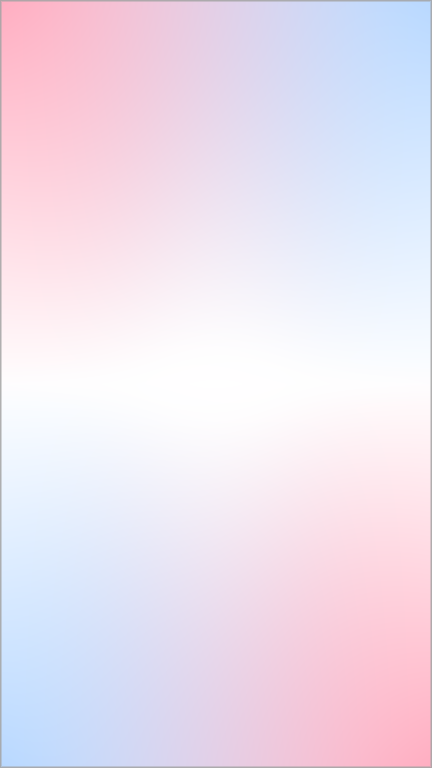
A Shadertoy shader for this background:

```glsl
// Soft four-corner wash: pink and blue sit on opposite diagonals and fade
// to white across the middle. A hue blend is tinted by a strength field that
// grows with height from the centre line, then framed by a thin grey border.

const vec3 WHITE = vec3(1.0);
const vec3 PINK  = vec3(1.0, 0.68, 0.757);
const vec3 BLUE  = vec3(0.722, 0.847, 1.0);
const vec3 GREY  = vec3(0.64);
const float HALF_PI = 1.5708;

// Smooth version of max(d, 0)
float softPositive(float d, float softness) {
    return 0.5 * (d + sqrt(d * d + softness));
}

// Pink to blue across the width, with the order reversed below the centre
vec3 diagonalHue(vec2 p) {
    float across = smoothstep(-1.0, 1.0, p.x);
    float upper = smoothstep(-0.07, 0.07, p.y);
    return mix(PINK, BLUE, mix(1.0 - across, across, upper));
}

// Tint strength: fullest at the sides, paler down the middle column
float tintStrength(vec2 p, float glowHeight) {
    float glow = glowHeight * exp(-6.0 * p.x * p.x);
    float rise = softPositive(abs(p.y) - glow, 0.002);
    float middle = 0.8 * sin(HALF_PI * min(rise, 1.0));
    float side = 0.02 + 0.98 * rise;
    return clamp(mix(middle, side, p.x * p.x), 0.0, 1.0);
}

// Coverage of a border lying along the canvas edge
float borderMask(vec2 uv, vec2 size, float width, float pixel) {
    vec2 inset = min(uv, 1.0 - uv) * size;
    float edge = min(inset.x, inset.y);
    return clamp((width - edge) / pixel + 0.5, 0.0, 1.0);
}

void mainImage(out vec4 fragColor, in vec2 fragCoord) {
    vec2 uv = fragCoord / iResolution.xy;
    vec2 p = 2.0 * uv - 1.0;
    float pixel = 1.0 / iResolution.x;

    // Wash
    vec3 color = mix(WHITE, diagonalHue(p), tintStrength(p, 0.08));

    // Border, measured in canvas widths
    vec2 size = iResolution.xy / iResolution.x;
    color = mix(color, GREY, 0.85 * borderMask(uv, size, 0.0035, pixel));

    fragColor = vec4(color, 1.0);
}
```
